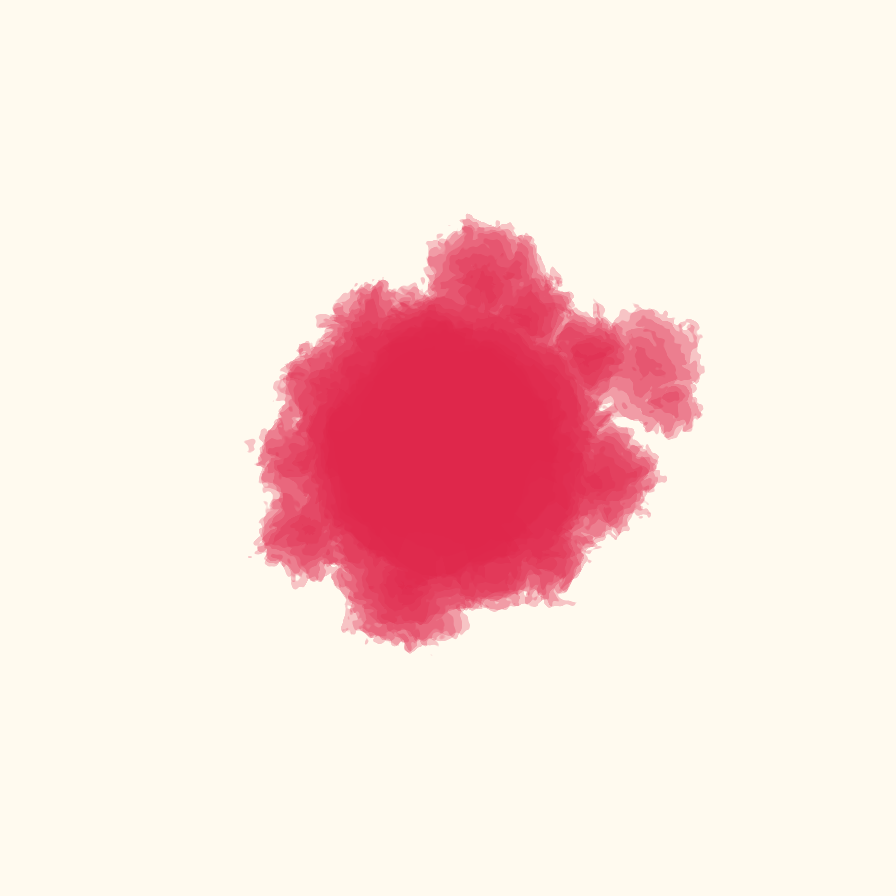
This background is drawn by a WebGL 2 fragment shader. Its source:

```glsl
#version 300 es
precision highp float;
// A watercolour bloom: translucent, rough-edged crimson washes stacked on cream paper.

#define LAYERS 14          // number of washes
#define WASH 0.25          // opacity of one wash
#define FACETS 10.0        // sides of every wash polygon
#define BILLOW 0.030       // size of the rounded edge bumps
#define FRAY 0.012         // size of the fine edge grain
#define WARP 0.012         // wander shared by all washes
#define JITTER 0.22        // unevenness of the inner facets
#define CORE vec4(0.501, 0.499, 0.180, 0.068)

uniform vec2 u_resolution;
out vec4 outColor;

const vec3 PAPER = vec3(1.0, 0.98, 0.937);
const vec3 INK = vec3(0.872, 0.138, 0.283);

// Lobes around the core: centre, radius, depth over which the washes build up
const int LOBES = 12;
const vec4 lobes[LOBES] = vec4[](
    vec4(0.336, 0.486, 0.052, 0.12), vec4(0.341, 0.408, 0.055, 0.12),
    vec4(0.371, 0.564, 0.059, 0.10), vec4(0.419, 0.622, 0.061, 0.11),
    vec4(0.540, 0.684, 0.068, 0.14), vec4(0.586, 0.648, 0.055, 0.10),
    vec4(0.658, 0.599, 0.055, 0.10), vec4(0.719, 0.594, 0.065, 0.30),
    vec4(0.742, 0.551, 0.038, 0.18), vec4(0.664, 0.466, 0.065, 0.12),
    vec4(0.605, 0.388, 0.057, 0.10), vec4(0.452, 0.349, 0.073, 0.11));

float hash(vec2 p) {
    vec3 q = fract(p.xyx * 0.1031);
    q += dot(q, q.yzx + 33.33);
    return fract((q.x + q.y) * q.z);
}

float cornerSlope(vec2 cell, vec2 offset) {
    float angle = 6.2832 * hash(cell);
    return dot(vec2(cos(angle), sin(angle)), offset);
}

float gradientNoise(vec2 p) {
    vec2 i = floor(p), f = fract(p);
    vec2 u = f * f * f * (f * (f * 6.0 - 15.0) + 10.0);
    vec2 e = vec2(1.0, 0.0);
    float low = mix(cornerSlope(i, f), cornerSlope(i + e.xy, f - e.xy), u.x);
    float high = mix(cornerSlope(i + e.yx, f - e.yx), cornerSlope(i + e.xx, f - e.xx), u.x);
    return mix(low, high, u.y);
}

// Distance to one faceted lobe, shrunk and made uneven as the washes go deeper
float lobeDistance(vec2 p, vec4 lobe, float depth, vec2 seed) {
    vec2 v = p - lobe.xy;
    float turn = atan(v.y, v.x) / 6.2832 * FACETS + hash(seed);
    float facet = floor(turn + 0.5);
    float reach = length(v) * cos((turn - facet) * 6.2832 / FACETS);
    float uneven = hash(seed + vec2(mod(facet, FACETS) * 7.0, 3.0)) - 0.5;
    return reach - lobe.z * (1.0 + JITTER * depth * uneven) + lobe.w * depth;
}

void main() {
    float side = min(u_resolution.x, u_resolution.y);
    vec2 p = (gl_FragCoord.xy - 0.5 * u_resolution) / side + 0.5;
    float bare = 1.0; // share of the paper still showing

    if (length(p - 0.5) < 0.38) {
        vec2 q = p + WARP * vec2(gradientNoise(p * 22.0), gradientNoise(p * 22.0 + 7.3));

        for (int i = 0; i < LAYERS; i++) {
            float layer = float(i);
            float depth = pow(layer / float(LAYERS - 1), 1.5);

            // Rounded bumps drift slowly between washes, the grain changes each time
            float bumps = 0.22 - abs(gradientNoise(q * 38.0 + layer * 0.12 + 50.0));
            float grain = gradientNoise(q * 110.0 + layer * 5.7 + 90.0);
            float rough = (BILLOW * bumps + FRAY * grain) * (1.0 - 0.8 * depth);

            // Union of the core and its lobes
            float d = lobeDistance(q, CORE, depth, vec2(layer, 5.0));
            for (int j = 0; j < LOBES; j++) {
                vec2 seed = vec2(layer, 17.0 * float(j) + 31.0);
                d = min(d, lobeDistance(q, lobes[j], depth, seed));
            }
            float cover = clamp(0.5 - (d + rough) * side / 1.5, 0.0, 1.0);
            bare *= 1.0 - WASH * cover;
        }
    }
    outColor = vec4(mix(INK, PAPER, bare), 1.0);
}
```
